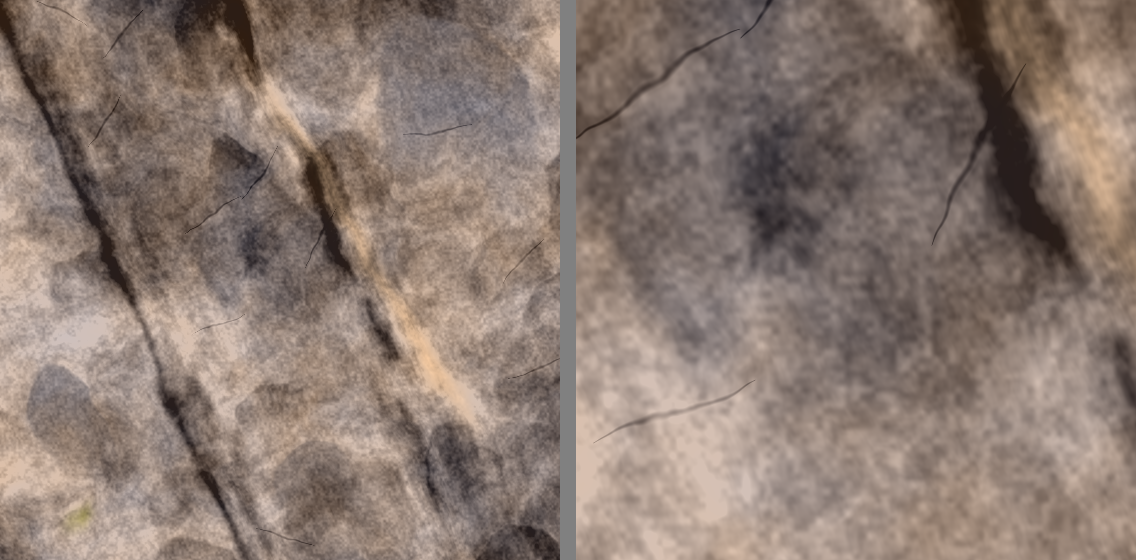
Left: the whole. Right: its middle third, enlarged.
Give the GLSL for this texture, as a Shadertoy shader.

```glsl
// Weathered brown-grey cliff face with slanting fissures, shaded hollows and an ochre ridge.

const vec3 DARK_ROCK = vec3(0.30, 0.25, 0.23);
const vec3 PALE_ROCK = vec3(0.78, 0.70, 0.65);
const vec3 OCHRE = vec3(0.76, 0.61, 0.46);
const vec3 MOSS = vec3(0.45, 0.43, 0.18);

float hash(vec2 p) {
    vec3 h = fract(p.xyx * 0.1031);
    h += dot(h, h.yzx + 33.33);
    return fract((h.x + h.y) * h.z);
}

vec2 hash2(vec2 p) {
    return vec2(hash(p), hash(p + 71.7));
}

float noise(vec2 p) {
    vec2 cell = floor(p), f = fract(p);
    f = f * f * (3.0 - 2.0 * f);
    float low = mix(hash(cell), hash(cell + vec2(1, 0)), f.x);
    float high = mix(hash(cell + vec2(0, 1)), hash(cell + vec2(1, 1)), f.x);
    return mix(low, high, f.y);
}

// Layered noise centred on zero.
float layers(vec2 p, int octaves) {
    float sum = 0.0, amp = 0.5;
    for (int i = 0; i < octaves; i++) {
        sum += amp * (noise(p) - 0.5);
        p = mat2(0.8, 0.6, -0.6, 0.8) * p * 2.03 + 17.3;
        amp *= 0.5;
    }
    return sum;
}

// Across (x) and along (y) the slanting beds.
vec2 slant(vec2 p) {
    return vec2(dot(p, vec2(0.91, 0.41)), dot(p, vec2(-0.41, 0.91)));
}

// Shaded hollow: crisp rim above, fading out below.
float hollow(vec2 p, vec2 size) {
    vec2 s = slant(p) / size;
    return smoothstep(1.0, 0.88, length(s)) * smoothstep(-1.1, 0.4, s.y + 0.3 * s.x);
}

float scatteredHollows(vec2 p, float scale) {
    vec2 g = p * scale, cell = floor(g);
    float shade = 0.0;
    for (int y = -1; y <= 1; y++)
    for (int x = -1; x <= 1; x++) {
        vec2 id = cell + vec2(x, y);
        vec2 size = vec2(0.25, 0.35) + 0.35 * hash2(id + 5.0);
        float depth = smoothstep(0.35, 0.9, hash(id + 31.0));
        shade = max(shade, depth * hollow(g - id - hash2(id), size));
    }
    return shade;
}

// Sparse short hairline cracks rising to the right.
float hairlines(vec2 p, float scale) {
    vec2 g = p * scale, cell = floor(g);
    float line = 0.0;
    for (int y = -1; y <= 1; y++)
    for (int x = -1; x <= 1; x++) {
        vec2 id = cell + vec2(x, y) + 40.0;
        float angle = mix(-0.5, 1.3, hash(id + 3.0));
        vec2 dir = vec2(cos(angle), sin(angle));
        vec2 d = g + 40.0 - id - hash2(id);
        float along = clamp(dot(d, dir), -0.28, 0.28);
        float taper = 0.022 * (1.0 - abs(along) / 0.32);
        float present = step(0.6, hash(id + 9.0));
        line = max(line, present * smoothstep(taper, 0.0, length(d - dir * along)));
    }
    return line;
}

float band(float d, float width) {
    return exp(-d * d / (width * width));
}

void mainImage(out vec4 fragColor, in vec2 fragCoord) {
    vec2 p = fragCoord / iResolution.y;
    vec2 warp = vec2(layers(p * 7.0, 5), layers(p * 7.0 + 19.0, 5));
    vec2 q = p + 0.10 * warp;
    vec2 bed = slant(p + 0.03 * warp);

    // Signed distances from the fissures and the ridge
    float left = p.x - 0.44 + 0.45 * p.y + 0.035 * warp.x;
    float right = p.x - 0.82 + 0.41 * p.y - 0.04 * band(p.y - 0.4, 0.15) + 0.08 * warp.x;
    float ridge = p.x - 0.99 + 0.61 * p.y + 0.06 * warp.y;
    float rough = band(left - 0.05, 0.05) + band(right, 0.06) + band(ridge, 0.05);

    // Mottling, relief lit from above and slanting streaks
    float tone = 0.60 + 1.35 * layers(q * 5.0, 6);
    float relief = layers(q * 15.0, 5) - layers(q * 15.0 + vec2(-0.05, 0.13), 5);
    tone += 1.6 * relief;
    float streak = layers(bed * vec2(38.0, 10.0), 5);
    tone += streak * (0.45 + 1.1 * rough);
    tone += 0.12 * smoothstep(0.0, -0.1, left);

    // Hollows and the dim slab between the fissures
    float shade = hollow(q - vec2(0.82, 0.78), vec2(0.13, 0.19));
    shade = max(shade, hollow(q - vec2(0.14, 0.23), vec2(0.07, 0.11)));
    shade = max(shade, 0.8 * hollow(q - vec2(0.57, 0.14), vec2(0.07, 0.06)));
    tone = mix(tone, 0.24 + 0.2 * tone, 0.75 * shade);
    tone -= 0.36 * scatteredHollows(q, 5.5) * (1.0 - shade);
    tone -= 0.17 * band(right + 0.14, 0.12) * smoothstep(0.2, 0.5, p.y);

    // Ochre ridge, then dark fissures of uneven width
    float crest = band(ridge, 0.022) * smoothstep(0.2, 0.35, p.y) * smoothstep(0.92, 0.75, p.y);
    tone += 0.34 * crest;
    float gap = 0.5 + 0.9 * noise(bed * vec2(3.0, 16.0));
    float broken = smoothstep(0.25, 0.6, noise(bed * vec2(4.0, 11.0) + 8.0));
    tone -= 0.65 * band(left, 0.011 * gap) + 0.28 * band(left - 0.025, 0.03);
    tone -= 0.60 * broken * band(right, 0.014 * gap) + 0.18 * band(right + 0.01, 0.03);
    tone -= 0.40 * hairlines(p + 0.05 * warp, 5.0);

    // Fine grain
    tone += 0.26 * (noise(p * 230.0) - 0.5) + 0.30 * layers(bed * vec2(130.0, 60.0), 3);

    // Colour
    vec3 color = mix(DARK_ROCK, PALE_ROCK, clamp(tone, -0.3, 1.12));
    float warmth = 0.14 * layers(q * 9.0 + 50.0, 4) + 0.012 * rough - 0.018 * shade;
    color += warmth * vec3(0.7, 0.0, -0.9);
    color = mix(color, OCHRE * (0.55 + 0.5 * tone), 0.6 * crest);
    float moss = band(length(q - vec2(0.146, 0.083)), 0.018);
    color = mix(color, MOSS * (0.6 + 0.6 * tone), 0.6 * moss);
    fragColor = vec4(clamp(color, 0.0, 1.0), 1.0);
}
```
